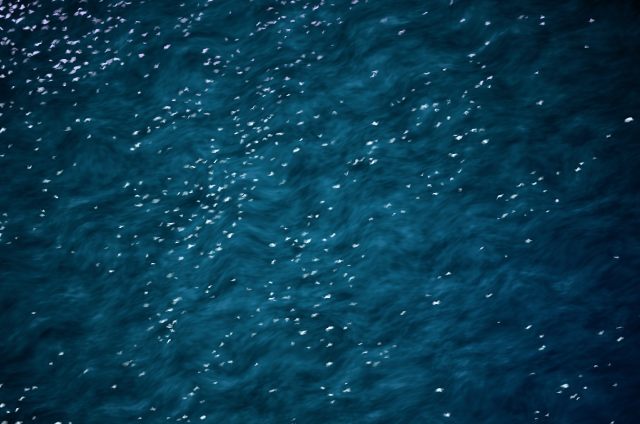
Reproduce this texture procedurally as a Shadertoy shader.

```glsl
#define RIPPLE_SCALE vec2(15.0, 34.0)
#define RIPPLE_TILT 0.36
#define RIPPLE_CONTRAST 1.45
#define CHAIN_SCALE vec2(4.0, 15.0)
#define CHAIN_TILT 0.82
#define GLINT_CELLS 75.0
#define GLINT_TILT 0.35
#define GLINT_DENSITY 0.42
#define LIGHT_CENTER vec2(0.70, 0.47)
#define LIGHT_FALLOFF 1.15

const vec3 DEEP_WATER = vec3(0.004, 0.085, 0.145);
const vec3 OPEN_WATER = vec3(0.010, 0.210, 0.290);
const vec3 LIT_WATER = vec3(0.055, 0.375, 0.490);
const vec3 CREST_BLUE = vec3(0.240, 0.430, 0.600);
const vec3 GLINT_WHITE = vec3(0.860, 0.950, 1.000);
const vec3 GLINT_VIOLET = vec3(0.800, 0.760, 1.000);

float hash(vec2 p) {
    vec3 q = fract(p.xyx * 0.1031);
    q += dot(q, q.yzx + 33.33);
    return fract((q.x + q.y) * q.z);
}

float noise(vec2 p) {
    vec2 i = floor(p), f = fract(p);
    f = f * f * (3.0 - 2.0 * f);
    return mix(mix(hash(i), hash(i + vec2(1, 0)), f.x),
               mix(hash(i + vec2(0, 1)), hash(i + vec2(1, 1)), f.x), f.y);
}

// Coordinates whose x axis points along the given angle
vec2 alongAngle(vec2 p, float angle) {
    float c = cos(angle), s = sin(angle);
    return vec2(c * p.x + s * p.y, c * p.y - s * p.x);
}

float fbm(vec2 p) {
    float sum = 0.0, weight = 0.36;
    for (int i = 0; i < 4; i++) {
        sum += weight * noise(p);
        p = alongAngle(p, 0.12) * 1.9 + 17.3;
        weight *= 0.8;
    }
    return sum / 1.063;
}

// Short wave ripples, bent by a slower swell
float ripples(vec2 p) {
    vec2 swell = vec2(noise(p * 9.0), noise(p * 9.0 + 41.0)) - 0.5;
    return fbm(alongAngle(p + 0.05 * swell, RIPPLE_TILT) * RIPPLE_SCALE) - 0.5;
}

float cornerGlare(vec2 p) {
    vec2 d = (p - vec2(0.0, 1.0)) * vec2(1.0, 1.4);
    return exp(-9.0 * dot(d, d));
}

// Chance of a glint: diagonal chains, thick near the upper left
float glintChance(vec2 p) {
    float glare = cornerGlare(p);
    float reach = smoothstep(1.25, 0.1, length(p - vec2(0.0, 0.95)));
    vec2 bent = p + 0.12 * (noise(p * 3.0 + 7.0) - 0.5);
    float chain = noise(alongAngle(bent, CHAIN_TILT) * CHAIN_SCALE + 5.0);
    chain = smoothstep(0.46, 0.86, chain) * (0.5 + noise(p * 22.0));
    chain = mix(chain, 0.8, 0.6 * glare) + 0.04;
    return chain * (GLINT_DENSITY * (0.28 + reach) + 0.6 * glare);
}

// Scattered tilted dashes, one candidate per cell
float glints(vec2 p, float pixel) {
    vec2 wobble = vec2(noise(p * 170.0), noise(p * 170.0 + 63.0)) - 0.5;
    vec2 q = p + 0.005 * wobble;
    vec2 cell = floor(q * GLINT_CELLS);
    float edge = max(pixel, 0.0016);
    float light = 0.0;
    for (int y = -1; y <= 1; y++)
    for (int x = -1; x <= 1; x++) {
        vec2 id = cell + vec2(x, y);
        vec2 spot = (id + vec2(hash(id + 11.0), hash(id + 57.0))) / GLINT_CELLS;
        if (hash(id + 91.0) > glintChance(spot)) continue;
        float size = hash(id + 133.0);
        vec2 radius = mix(vec2(0.0028, 0.0018), vec2(0.0080, 0.0032), size * size);
        radius *= 1.0 + 0.3 * cornerGlare(spot);
        vec2 d = alongAngle(q - spot, GLINT_TILT + 0.5 * (hash(id + 171.0) - 0.5));
        float dist = (length(d / radius) - 1.0) * radius.y;
        float power = mix(0.45, 1.15, hash(id + 211.0));
        light = max(light, power * smoothstep(edge, -edge, dist));
    }
    return min(light, 1.0);
}

vec3 waterColor(float shade) {
    vec3 color = mix(DEEP_WATER, OPEN_WATER, clamp(shade * 2.0, 0.0, 1.0));
    color = mix(color, LIT_WATER, clamp(shade * 2.0 - 1.0, 0.0, 1.2));
    return color * clamp(1.0 + 1.6 * shade, 0.2, 1.0);
}

void mainImage(out vec4 fragColor, in vec2 fragCoord) {
    vec2 p = fragCoord / iResolution.y;

    // Water lit from the middle, darker towards the corners
    vec2 fromLight = p - LIGHT_CENTER;
    float light = 0.81 - LIGHT_FALLOFF * dot(fromLight, fromLight);
    float ripple = ripples(p);
    float contrast = RIPPLE_CONTRAST * mix(0.55, 1.0, clamp(light, 0.0, 1.0));
    vec3 color = waterColor(light + contrast * ripple);

    // Bluer tint at the lower right, pale crests in the light
    color.b += 0.035 * smoothstep(0.7, 1.4, p.x) * smoothstep(0.8, 0.2, p.y);
    color = mix(color, CREST_BLUE, 0.5 * smoothstep(0.17, 0.32, ripple) * max(light, 0.0));

    // Sun glints
    vec3 glintColor = mix(GLINT_WHITE, GLINT_VIOLET, smoothstep(0.6, 1.0, p.y));
    color = mix(color, glintColor, glints(p, 1.0 / iResolution.y));
    fragColor = vec4(color, 1.0);
}
```
